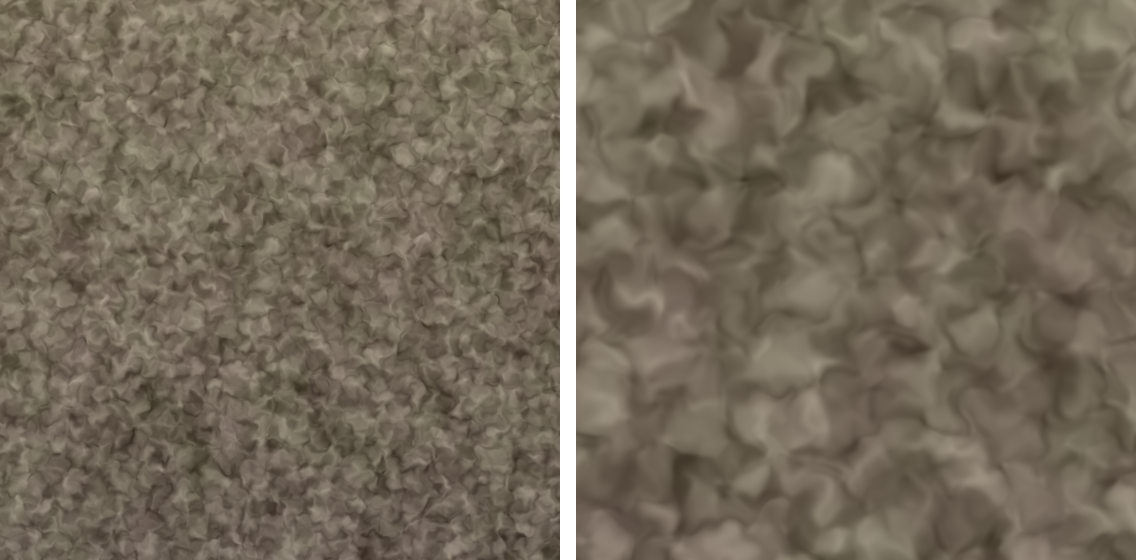
Left: the whole. Right: its middle third, enlarged.
This texture is drawn by a WebGL 1 fragment shader. Its source:

```glsl
precision highp float;
// Soft cut-pile carpet in taupe: crumpled tufts, dark crevices, light falling off downwards.
uniform vec2 u_resolution;

#define TUFTS 46.0          // tufts across the canvas
#define WARP 0.75           // how far tuft outlines are crumpled, in tufts
#define TONE_CONTRAST 0.13  // brightness spread between tufts
#define DOME_CONTRAST 0.15  // tuft centre against crevice
#define CLUMP_CONTRAST 0.17
#define FIBRE_CONTRAST 0.09
#define PATCH_CONTRAST 0.11
#define TINT_AMOUNT 0.035
#define TOP_COLOR vec3(0.500, 0.460, 0.382)
#define BOTTOM_COLOR vec3(0.410, 0.370, 0.322)

float hash(vec2 p) {
  vec3 q = fract(p.xyx * 0.1031);
  q += dot(q, q.yzx + 33.33);
  return fract((q.x + q.y) * q.z);
}

vec2 hash2(vec2 p) {
  return vec2(hash(p), hash(p + 71.7));
}

float noise(vec2 p) {
  vec2 cell = floor(p);
  vec2 f = fract(p);
  f = f * f * (3.0 - 2.0 * f);
  float low = mix(hash(cell), hash(cell + vec2(1.0, 0.0)), f.x);
  float high = mix(hash(cell + vec2(0.0, 1.0)), hash(cell + vec2(1.0)), f.x);
  return mix(low, high, f.y);
}

// Noise centred on zero, turned off the axes to hide its grid
float grain(vec2 p, float angle) {
  float c = cos(angle);
  float s = sin(angle);
  return noise(mat2(c, s, -s, c) * p + 200.0) - 0.5;
}

// Two octaves of broad unevenness
float unevenness(vec2 p, float angle) {
  return 0.6 * grain(p, angle) + 0.5 * grain(p * 2.3 + 17.0, angle + 1.1);
}

// x: blended tuft tone around zero, y: smooth distance to the nearest tuft centre
vec2 tufts(vec2 p) {
  vec2 cell = floor(p);
  float weightSum = 0.0;
  float toneSum = 0.0;
  for (int j = -1; j <= 1; j++) {
    for (int i = -1; i <= 1; i++) {
      vec2 id = cell + vec2(float(i), float(j));
      vec2 toCentre = id + hash2(id + 50.0) - p;
      float weight = exp(-9.0 * dot(toCentre, toCentre));
      weightSum += weight;
      toneSum += weight * (hash(id + 131.0) - 0.5);
    }
  }
  float nearest = sqrt(max(-log(weightSum + 0.0001) / 9.0 + 0.12, 0.0));
  return vec2(toneSum / (weightSum + 0.0001), nearest);
}

void main() {
  vec2 uv = gl_FragCoord.xy / u_resolution.y;
  float height = gl_FragCoord.y / u_resolution.y;

  // Crumple the tuft outlines
  vec2 p = uv * TUFTS;
  vec2 bend = vec2(grain(p * 1.1, 0.4), grain(p * 1.1 + 37.0, 0.9));
  bend += 0.5 * vec2(grain(p * 2.3 + 11.0, 1.3), grain(p * 2.3 + 59.0, 0.2));
  p += WARP * bend;

  // Tufts, clumps of yarn, fine fibres and broad patches
  vec2 tuft = tufts(p + 100.0);
  float shade = TONE_CONTRAST * tuft.x;
  shade += DOME_CONTRAST * (0.48 - tuft.y);
  shade += CLUMP_CONTRAST * grain(p * 1.55, 0.6);
  shade += FIBRE_CONTRAST * grain(p * 3.1 + 23.0, 1.0);
  shade += PATCH_CONTRAST * unevenness(uv * 9.0, 0.5);

  // Light falloff, then slight drift between mauve and olive
  vec3 color = mix(BOTTOM_COLOR, TOP_COLOR, clamp(height, 0.0, 1.0));
  color += shade * vec3(1.0, 1.0, 0.96);
  float tint = unevenness(uv * 14.0 + 40.0, 0.8);
  color += TINT_AMOUNT * tint * vec3(0.5, -0.4, 0.6);

  gl_FragColor = vec4(clamp(color, 0.0, 1.0), 1.0);
}
```
